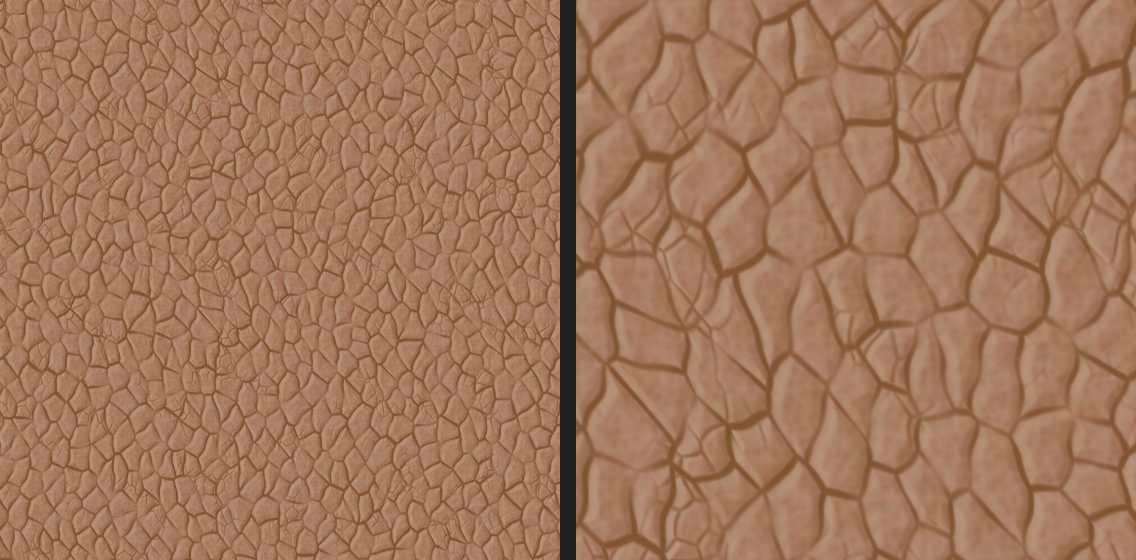
Left, the full canvas; right, a detail of the centre.
Give the GLSL for this texture, as a three.js fragment shader.

```glsl
// Tan pebbled leather: a skewed, jittered cellular lattice forms upright
// diamond grains parted by thin creases. A relief sampled twice toward a
// light at the left gives bright rims, and cellular noise adds fine mottling.
varying vec2 vUv;

vec2 hash2(vec2 p) {
  return fract(sin(vec2(dot(p, vec2(127.1, 311.7)), dot(p, vec2(269.5, 183.3)))) * 43758.5);
}

vec2 seedPoint(vec2 cell) {
  return cell + 0.5 + 0.78 * (hash2(cell) - 0.5);
}

// Distance to the nearest border between cells.
float borderDistance(vec2 p) {
  vec2 home = floor(p), nearest = vec2(0.0), nearestCell = home;
  float best = 9.0;
  for (int j = -1; j <= 1; j++) {
    for (int i = -1; i <= 1; i++) {
      vec2 cell = home + vec2(float(i), float(j));
      vec2 d = seedPoint(cell) - p;
      if (dot(d, d) < best) {
        best = dot(d, d);
        nearest = d;
        nearestCell = cell;
      }
    }
  }
  float border = 9.0;
  for (int j = -2; j <= 2; j++) {
    for (int i = -2; i <= 2; i++) {
      vec2 d = seedPoint(nearestCell + vec2(float(i), float(j))) - p;
      vec2 across = d - nearest;
      if (dot(across, across) > 0.0001) {
        border = min(border, dot(0.5 * (d + nearest), normalize(across)));
      }
    }
  }
  return border;
}

// Distance to the nearest seed, centred near zero.
float mottle(vec2 p) {
  vec2 home = floor(p);
  float best = 9.0;
  for (int j = -1; j <= 1; j++) {
    for (int i = -1; i <= 1; i++) {
      vec2 d = seedPoint(home + vec2(float(i), float(j))) - p;
      best = min(best, dot(d, d));
    }
  }
  return sqrt(best) - 0.42;
}

// Bends the lattice so that rows drift and creases wobble.
vec2 warp(vec2 p) {
  p += 0.010 * sin(p.yx * vec2(13.0, 11.0) + vec2(0.7, 2.1));
  p += 0.005 * sin(p.yx * vec2(31.0, 27.0) + p.xy * 17.0 + vec2(4.0, 1.3));
  return p + 0.0013 * sin(p.yx * vec2(173.0, 149.0) + p.xy * 91.0);
}

// Skewed axes turn square cells into upright diamonds.
vec2 diamondAxes(vec2 p) {
  return vec2(23.0 * p.x + 16.0 * p.y, 23.0 * p.x - 16.0 * p.y);
}

// x: relief height, y: depth of the crease
vec2 leather(vec2 p) {
  vec2 q = diamondAxes(warp(p));
  float grainBorder = borderDistance(q);
  float fineBorder = borderDistance(q * 1.7 + 31.4);
  float strength = clamp(0.78 + 1.1 * mottle(p * 23.0 + 5.0), 0.35, 1.0);
  float fineStrength = smoothstep(-0.1, 0.35, mottle(p * 15.0 + 9.0));
  float crease = strength * (1.0 - smoothstep(0.0, 0.12, grainBorder));
  float fineCrease = 0.6 * fineStrength * (1.0 - smoothstep(0.0, 0.14, fineBorder));
  float height = strength * smoothstep(0.0, 0.26, grainBorder) - 0.5 * fineCrease;
  height += 0.16 * mottle(p * 125.0);
  return vec2(height, max(crease, fineCrease));
}

void main() {
  vec2 towardLight = vec2(-0.0028, 0.0012);
  vec2 surface = leather(vUv);
  float lit = surface.x - leather(vUv + towardLight).x;

  // Hide: drifting ochre and pink patches with fine grain
  vec3 ochre = vec3(0.635, 0.462, 0.335);
  vec3 pink = vec3(0.680, 0.514, 0.427);
  float patches = 0.55 + 0.7 * mottle(vUv * 62.0 + 3.0) + 0.5 * mottle(vUv * 29.0 + 17.0);
  vec3 color = mix(ochre, pink, clamp(patches, 0.0, 1.0));
  color += vec3(0.050, 0.055, 0.050) * mottle(vUv * 140.0 + 41.0);
  color += vec3(-0.02, 0.03, 0.02) * mottle(vUv * 80.0 + 71.0);

  // Relief: pale rims on lit slopes, warm shade on the others
  vec3 rim = vec3(0.715, 0.590, 0.490);
  vec3 shade = vec3(0.540, 0.360, 0.230);
  color = mix(color, rim, clamp(lit * 1.8, 0.0, 0.75));
  color = mix(color, shade, clamp(-lit * 1.1, 0.0, 0.55));

  // Creases
  vec3 creaseBrown = vec3(0.485, 0.305, 0.160);
  color = mix(color, creaseBrown, 0.85 * smoothstep(0.15, 0.95, surface.y));

  gl_FragColor = vec4(color, 1.0);
}
```
